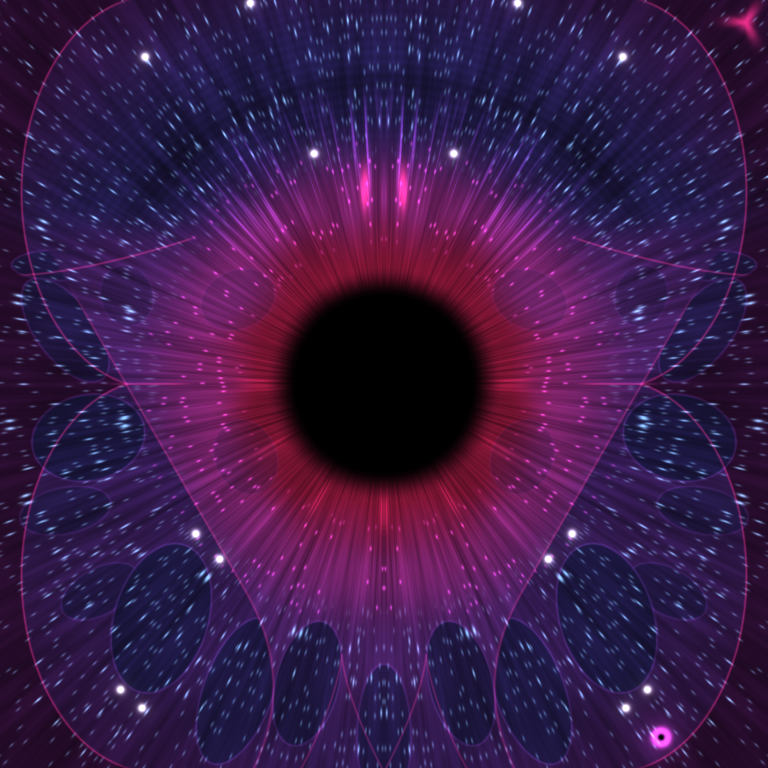
A three.js fragment shader for this background:

```glsl
// A dark pupil in a red and violet iris, framed by navy lobes and glowing arcs.
// The canvas is folded left to right; polar gradient noise draws the fibres,
// implicit curves the lobes and arcs, and hashed polar cells the sparks.
varying vec2 vUv;

const vec3 PLUM = vec3(.145, .045, .165);
const vec3 VIOLET = vec3(.185, .095, .295);
const vec3 NAVY = vec3(.095, .085, .235);
const vec3 PURPLE = vec3(.275, .125, .38);
const vec3 MAGENTA = vec3(.45, .13, .39);
const vec3 CRIMSON = vec3(.46, .075, .19);
const vec3 ROSE = vec3(.75, .13, .36);
const vec3 ICE = vec3(.5, .75, .9);
const vec3 PINK = vec3(.85, .25, .8);
const float PUPIL = .117;
const float LINE = .0015;
const float SOFT = .002;

vec2 q; // folded position, origin at the pupil

float hash(vec2 p) { return fract(sin(dot(p, vec2(127.1, 311.7))) * 43758.5); }

float corner(vec2 cell, vec2 f, vec2 o) {
  float t = 6.2832 * hash(cell + o);
  return dot(vec2(cos(t), sin(t)), f - o);
}

// Gradient noise
float noise(vec2 p) {
  vec2 i = floor(p), f = fract(p), u = f * f * (3. - 2. * f);
  return mix(mix(corner(i, f, vec2(0)), corner(i, f, vec2(1, 0)), u.x),
             mix(corner(i, f, vec2(0, 1)), corner(i, f, vec2(1)), u.x), u.y);
}

float stroke(float d, float width) { return exp(-d * d / (width * width)); }
float inside(float d) { return 1. - smoothstep(-SOFT, SOFT, d); }
float band(float lo, float hi, float x, float s) {
  return smoothstep(lo - s, lo + s, x) * (1. - smoothstep(hi - s, hi + s, x));
}

// Approximate signed distance to an ellipse
float ellipse(vec2 p, vec2 semi) {
  float k = length(p / semi);
  return k * (k - 1.) / max(length(p / (semi * semi)), .001);
}

// Navy ellipse with a thin rim
void lobe(inout vec3 col, float x, float y, float w, float h, float tilt, float depth) {
  vec2 p = q - vec2(x, y);
  float c = cos(tilt), s = sin(tilt);
  float d = ellipse(vec2(c * p.x - s * p.y, s * p.x + c * p.y), vec2(w, h));
  col = mix(col, NAVY, depth * inside(d)) + PURPLE * .45 * depth * stroke(d, LINE);
}

// Short radial sparks in polar cells
float sparks(vec2 polar, vec2 grid, float len, float rarity) {
  vec2 uv = polar * grid, id = floor(uv);
  vec2 spot = .3 + .4 * vec2(hash(id + 7.3), hash(id + 19.1));
  vec2 d = (uv - id - spot) / grid * vec2(polar.y, 1);
  return step(rarity, hash(id + 3.7)) * exp(-dot(d, d / vec2(2e-6, len * len)));
}

// White core with a soft halo
float star(float x, float y) {
  float d = length(q - vec2(x, y));
  return 1.3 * exp(-d * d / 2.2e-5) + .35 * exp(-d / .006);
}

// Two slim dashes lying along the radius
float dashes(float x, float y) {
  vec2 u = normalize(vec2(x, y)), d = q - vec2(x, y);
  vec2 v = vec2(abs(dot(d, vec2(-u.y, u.x))) - .005, dot(d, u));
  return exp(-dot(v, v / vec2(4e-6, 4e-5)));
}

void main() {
  q = vec2(abs(vUv.x - .5), vUv.y - .5);
  float r = length(q), a = atan(q.x, q.y);
  float fibre = noise(vec2(a * 38., r * 6.)) + .6 * noise(vec2(a * 95., r * 11.));
  float cloud = noise(q * 13. + 4.);

  // Outer ground and upper navy rings
  float arc = ellipse(vec2(q.x - .3, abs(q.y) - .25), vec2(.172, .255));
  float field = max(inside(arc), 1. - smoothstep(.29, .34, q.x));
  vec3 col = mix(PLUM, VIOLET, field * (1. - .5 * smoothstep(.45, .62, r)));
  float dome = smoothstep(.17, .24, q.y) * (1. - smoothstep(.42, .6, r));
  col = mix(col, NAVY * 1.15, .85 * dome);
  col *= 1. - dome * (.22 * stroke(r - .395, .018) + .05 * sin(r * 520.));

  // Lobes from the sides to the foot
  lobe(col, .42, .155, .065, .02, 0., .7);
  lobe(col, .415, .07, .038, .08, .65, .7);
  lobe(col, .385, -.07, .074, .056, .2, .9);
  lobe(col, .415, -.165, .06, .03, .2, .6);
  lobe(col, .37, -.27, .055, .03, .5, .6);
  lobe(col, .29, -.305, .061, .1, -.3, .9);
  lobe(col, .19, -.4, .045, .1, -.35, .85);

  // Three-sided iris body, open at the top
  float side = dot(q, vec2(.866, -.5)) - .291 - 2. * pow(max(0., -q.y - .27), 2.);
  float top = 1. - smoothstep(.15, .21, q.y) * smoothstep(.25, .37, r);
  vec3 iris = mix(CRIMSON, MAGENTA, smoothstep(.16, .245, r + .03 * cloud));
  iris = mix(iris, PURPLE, smoothstep(.23, .35, r));
  iris = mix(iris, VIOLET, smoothstep(.34, .48, r));
  col = mix(col, iris, inside(side) * top);
  lobe(col, .1, -.39, .041, .083, -.25, .8);
  lobe(col, 0., -.46, .035, .095, 0., .7);
  lobe(col, .335, .115, .034, .04, .3, .3);
  lobe(col, .19, .11, .05, .038, .4, .2);
  lobe(col, .18, -.095, .04, .05, .4, .2);

  // Fibres, violet streaks and inner rays
  col *= 1. + .38 * fibre + .2 * cloud;
  float crown = band(.25, .36, r, .04) * (1. - smoothstep(.6, 1., a));
  col += vec3(.3, .12, .42) * crown * smoothstep(.05, .6, fibre);
  float ray = pow(.5 + .5 * cos(12. * a), 24.) * smoothstep(1.3, 1.6, a);
  col += ROSE * .35 * ray * band(.15, .19, r, .015) * (.7 + fibre);

  // Glowing arcs, cusps and foot fans
  float reach = max(.47 - q.x, 0.), drop = max(-.35 - q.y, 0.);
  float cusp = stroke(q.y - .142 - .46 * pow(reach, 1.5), LINE) * band(.25, .47, q.x, .01);
  float fan = stroke(abs(q.x - .055) - .9 * pow(drop, 1.5), LINE) * step(.001, drop);
  float edge = stroke(side, LINE) * (1. - smoothstep(.08, .14, q.y));
  float rim = stroke(arc, LINE) * smoothstep(.31, .36, q.x);
  float spur = stroke(q.y, LINE) * band(.26, .35, q.x, .02);
  col += ROSE * (.45 * rim + .4 * (cusp + spur) + .3 * (fan + edge));

  // Scattered sparks and twin flares
  vec2 polar = vec2(a, r);
  float outer = smoothstep(.27, .36, r), rise = q.y - .255;
  col += ICE * .75 * outer * sparks(polar, vec2(34, 22), .006, .72);
  col += ICE * .35 * outer * sparks(polar, vec2(75, 45), .004, .65);
  col += PINK * .6 * band(.19, .32, r, .02) * sparks(polar, vec2(40), .003, .75);
  col += ROSE * 1.1 * stroke(q.x - .025, .005) * stroke(rise, .026);

  // Pupil
  col *= smoothstep(PUPIL - .004, PUPIL + .038, r);

  // Bright stars and paired dashes
  col += star(.311, .426) + star(.174, .496) + star(.091, .3) + star(.245, -.195)
    + star(.214, -.228) + star(.343, -.398) + star(.315, -.422);
  col += ICE * (dashes(.331, .09) + dashes(.338, -.05) + dashes(.113, -.323)
    + dashes(.476, .11) + dashes(.487, -.053) + dashes(.445, .207)
    + dashes(.465, -.15) + dashes(.233, -.25));

  // Small ring and three-pointed flare
  float ring = length(vUv - vec2(.861, .04));
  col += PINK * (stroke(ring - .009, .005) + .5 * exp(-ring / .014));
  col *= smoothstep(.001, .006, ring);
  vec2 f = vUv - .971;
  float spread = .01 + .014 * pow(.5 + .5 * cos(3. * atan(f.y, f.x) - 3.), 3.);
  col += ROSE * stroke(length(f), spread);

  gl_FragColor = vec4(clamp(col, 0., 1.), 1.);
}
```
